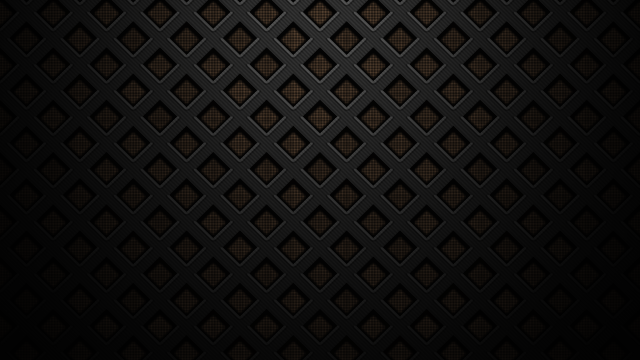
Write a Shadertoy shader that draws this pattern.

```glsl
// A dark diamond lattice of ribbed bars over brown woven mesh, lit from above.
// The plane is turned to diagonal cells, one square hole per cell; bevels, shadow
// and mesh come from the distance to the hole's edge, then a soft vignette dims it.

float hash(vec2 p) {
    return fract(sin(dot(p, vec2(127.1, 311.7))) * 43758.5453);
}

float roundedBox(vec2 p, float halfSize, float radius) {
    vec2 d = abs(p) - halfSize + radius;
    return length(max(d, 0.0)) + min(max(d.x, d.y), 0.0) - radius;
}

// Threads crossing at right angles, with dark gaps and uneven yarn
vec3 meshColor(vec2 q, float pixel) {
    vec2 t = q * 19.0;
    vec2 thread = 0.5 + 0.5 * cos(6.2832 * t);
    float weave = 0.42 + 0.5 * thread.x * thread.y + 0.45 * max(thread.x, thread.y);
    weave = mix(weave, 0.85, smoothstep(0.4, 0.8, pixel * 13.0));
    vec2 id = round(t);
    float yarn = 0.8 + 0.2 * hash(vec2(id.x, 3.0)) + 0.2 * hash(vec2(7.0, id.y));
    return vec3(0.215, 0.163, 0.118) * weave * yarn;
}

// Flat, finely ribbed bars; the lower rims of each hole catch the light
vec3 barColor(vec2 uv, vec2 f, float edge, float pixel) {
    float ribs = sin(6.2832 * 13.0 * uv.x) * (1.0 - smoothstep(0.45, 0.65, pixel * 13.0));
    float shade = 1.0 + 0.17 * ribs;

    float lowerSide = max(-f.x, f.y);
    float upperSide = max(f.x, -f.y);
    float lower = smoothstep(-0.03, 0.03, lowerSide - upperSide);

    // The rim rises from shadow to a bright roll, then meets the flat face in a crease
    float roll = smoothstep(-0.02, 0.025, edge) * (1.0 - smoothstep(0.05, 0.085, edge));
    float crease = exp(-pow((edge - 0.095) / 0.02, 2.0));
    shade += lower * (0.8 * roll - 0.3 * crease);
    shade *= mix(0.75 + 0.25 * smoothstep(0.0, 0.04, edge), 1.0, lower);
    return vec3(0.172, 0.172, 0.171) * shade;
}

void mainImage(out vec4 fragColor, in vec2 fragCoord) {
    vec2 p = (fragCoord - 0.5 * iResolution.xy) / iResolution.y;

    // Diagonal cells: holes sit at the integer points of uv
    vec2 q = (p - vec2(0.0, 0.031)) / vec2(0.1482, 0.1453);
    vec2 uv = vec2(q.x + q.y, q.x - q.y);
    vec2 cell = round(uv);
    vec2 f = uv - cell;
    float pixel = 9.6 / iResolution.y;
    float edge = roundedBox(f, 0.32, 0.015);

    // Light is strongest at the top centre and reaches the mesh more evenly
    float height = smoothstep(-0.65, 0.5, p.y);
    float barLight = exp(-2.6 * p.x * p.x) * mix(0.12, 1.0, height);
    float meshLight = exp(-2.2 * p.x * p.x) * mix(0.28, 1.0, height);

    // Mesh fades into the shadow of the bars, more deeply under the upper rims
    float meshEdge = roundedBox(f - vec2(-0.03, 0.03), 0.26, 0.08);
    float lit = 1.0 - smoothstep(-0.08, 0.02, meshEdge);
    lit *= 0.9 + 0.2 * hash(cell);
    vec3 hole = vec3(0.010, 0.009, 0.008) * meshLight;
    hole += meshColor(q, pixel) * meshLight * lit;

    vec3 bar = barColor(uv, f, edge, pixel) * barLight;
    vec3 color = mix(hole, bar, smoothstep(-0.5 * pixel, 0.5 * pixel, edge));

    // Fine grain, fixed to the plane
    color *= 0.97 + 0.06 * hash(floor(p * 288.0));
    fragColor = vec4(color + 0.003, 1.0);
}
```
